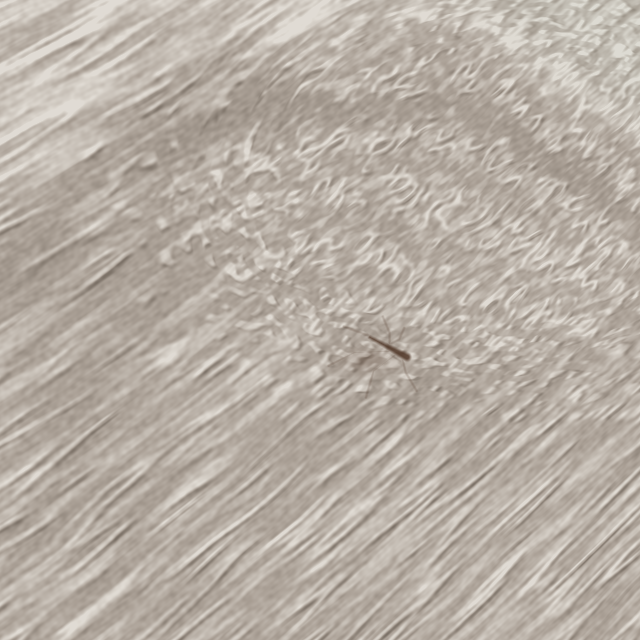
A three.js fragment shader for this texture:

```glsl
varying vec2 vUv;

const vec3 PORE_COLOR = vec3(0.48, 0.44, 0.40);
const vec3 WOOD_COLOR = vec3(0.67, 0.63, 0.59);
const vec3 LIMED_COLOR = vec3(0.88, 0.86, 0.83);
const vec3 COOL_TINT = vec3(-0.012, 0.0, -0.003);
const vec3 INSECT_COLOR = vec3(0.30, 0.20, 0.14);
const float BASE_TONE = 0.44;
const float STREAK_GAIN = 0.30;
const float LINE_GAIN = 0.42;
const float GROOVE_GAIN = 0.34;
const float LINE_WIDTH = 0.26;
const float GROOVE_OFFSET = 0.009;
const float FINE_GAIN = 0.17;
const vec2 LONG_GRAIN = vec2(4.5, 38.0);
const vec2 SHORT_GRAIN = vec2(27.0, 52.0);
const vec2 ARCH_TOP = vec2(0.55, 0.86);
const vec2 FLECK_CENTER = vec2(0.74, 0.70);
const vec2 INSECT_TAIL = vec2(0.578, 0.473);
const vec2 INSECT_HEAD = vec2(0.636, 0.442);
const int LEG_COUNT = 6;

vec2 gradientAt(vec2 cell) {
  float h = fract(sin(dot(cell, vec2(127.1, 311.7))) * 43758.55);
  return vec2(cos(h * 6.2832), sin(h * 6.2832));
}

float gradientNoise(vec2 p) {
  vec2 i = floor(p);
  vec2 f = p - i;
  vec2 w = f * f * f * (f * (f * 6.0 - 15.0) + 10.0);
  vec2 e = vec2(1.0, 0.0);
  float low = mix(dot(gradientAt(i), f), dot(gradientAt(i + e), f - e), w.x);
  float high = mix(dot(gradientAt(i + e.yx), f - e.yx),
                   dot(gradientAt(i + e.xx), f - e.xx), w.x);
  return mix(low, high, w.y);
}

// Coordinates along and across the fibres, steeper toward the lower right
vec2 grainCoords(vec2 p) {
  float across = p.y - p.x * (0.5 + 0.25 * (1.0 - p.y) + 0.25 * p.x);
  return vec2(0.8 * p.x + 0.6 * p.y,
              across + 0.006 * gradientNoise(p * 7.0));
}

// Soft streaks that break into short flecks
float fibre(vec2 g, float fleck) {
  float streak = gradientNoise(g * LONG_GRAIN)
               + 0.75 * gradientNoise(g * LONG_GRAIN * 1.9 + 17.0);
  float chip = gradientNoise(g * SHORT_GRAIN + 5.0)
             + 0.75 * gradientNoise(g * SHORT_GRAIN * 1.8 + 31.0);
  return mix(streak, chip, fleck);
}

// Thin lines where the noise crosses zero, present only in patches
float thinLine(vec2 g, float fleck, float density) {
  float field = mix(gradientNoise(g * LONG_GRAIN * 0.95 + 43.0),
                    gradientNoise(g * SHORT_GRAIN * 0.9 + 59.0), fleck);
  float patches = gradientNoise(g * mix(vec2(7.0, 24.0), vec2(22.0, 34.0), fleck) + 71.0);
  return (1.0 - smoothstep(0.0, LINE_WIDTH, abs(field)))
       * smoothstep(-0.15, 0.25, patches + density);
}

float bump(vec2 p, vec2 center, vec2 radius) {
  vec2 q = (p - center) / radius;
  return exp(-dot(q, q));
}

float segmentDistance(vec2 p, vec2 a, vec2 b) {
  vec2 ab = b - a;
  return length(p - a - ab * clamp(dot(p - a, ab) / dot(ab, ab), 0.0, 1.0));
}

float woodTone(vec2 p, float arch, float fleck) {
  float broad = gradientNoise(p * vec2(3.0, 4.0) + 8.0);
  float outer = smoothstep(0.03, 0.13, arch);
  float smoothBand = exp(-pow((arch + 0.015) / 0.045, 2.0))
                   + 0.9 * bump(p, vec2(0.60, 0.96), vec2(0.09, 0.045));
  float rows = sin(arch * 68.0 + 4.0 * broad) * fleck;
  float quiet = bump(p, vec2(0.16, 0.47), vec2(0.28, 0.16));
  float density = 0.12 * outer - 0.20 * smoothBand + 0.16 * rows
                - 0.12 * quiet + 0.10 * broad;

  vec2 g = grainCoords(p);
  float streak = smoothstep(-0.25, 0.50, fibre(g, fleck) + density);
  float line = thinLine(g, fleck, density);
  float groove = thinLine(g + vec2(0.0, GROOVE_OFFSET), fleck, density);
  groove *= (1.0 - line) * (1.0 - 0.4 * outer) * (1.0 - 0.4 * fleck);

  float fine = gradientNoise(g * vec2(48.0, 110.0))
             + 0.7 * gradientNoise(p * 95.0);
  return BASE_TONE + 0.14 * outer - 0.06 * smoothBand + 0.10 * broad
       + STREAK_GAIN * streak + LINE_GAIN * line * (1.0 - 0.3 * streak)
       - GROOVE_GAIN * groove + FINE_GAIN * fine;
}

// Slender body, faint bent legs and a soft shadow
float insectCover(vec2 p) {
  float along = dot(p - INSECT_TAIL, normalize(INSECT_HEAD - INSECT_TAIL));
  float thickness = mix(0.001, 0.005, clamp(along / 0.065, 0.0, 1.0));
  float body = segmentDistance(p, INSECT_TAIL, INSECT_HEAD) - thickness;
  float cover = 0.85 * (1.0 - smoothstep(-0.003, 0.004, body));
  for (int i = 0; i < LEG_COUNT; i++) {
    float k = float(i);
    float angle = 0.75 + 0.82 * k;
    float reach = 0.025 + 0.04 * (0.5 - 0.5 * cos(angle - 0.3));
    vec2 hip = mix(INSECT_TAIL, INSECT_HEAD, 0.45 + 0.08 * k);
    vec2 knee = hip + reach * vec2(cos(angle), 0.6 * sin(angle));
    vec2 foot = knee + 0.7 * reach * vec2(cos(angle + 0.4), sin(angle + 0.4));
    float leg = min(segmentDistance(p, hip, knee), segmentDistance(p, knee, foot));
    cover = max(cover, 0.22 * (1.0 - smoothstep(0.0, 0.0035, leg)));
  }
  return max(cover, 0.28 * bump(p, vec2(0.575, 0.437), vec2(0.04, 0.018)));
}

void main() {
  vec2 p = vUv;
  float arch = p.y - ARCH_TOP.y + 0.9 * pow(abs(p.x - ARCH_TOP.x), 2.0)
             + 0.05 * gradientNoise(p * 5.0);
  float fleck = smoothstep(0.15, 0.7, bump(p, FLECK_CENTER, vec2(0.46, 0.30)));
  float tone = clamp(woodTone(p, arch, fleck), 0.0, 1.0);

  vec3 color = mix(PORE_COLOR, WOOD_COLOR, clamp(tone / 0.44, 0.0, 1.0));
  color = mix(color, LIMED_COLOR, clamp((tone - 0.44) / 0.56, 0.0, 1.0));
  color += COOL_TINT * smoothstep(0.05, 0.25, arch) * smoothstep(0.4, 0.8, p.x);
  gl_FragColor = vec4(mix(color, INSECT_COLOR, insectCover(p)), 1.0);
}
```
